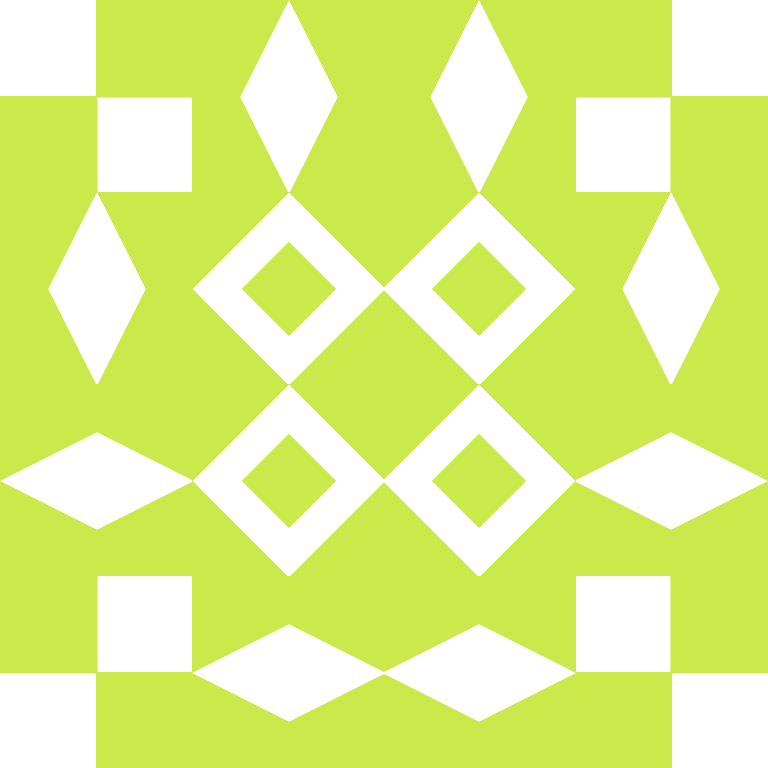
Write a Shadertoy shader that draws this pattern.

```glsl
// Lime patchwork quilt block: four diamond rings framed by white rhombi and corner squares.

// Approximate signed distance to a rhombus with the given half diagonals
float rhombus(vec2 p, vec2 halfSize) {
    return (dot(abs(p), 1.0 / halfSize) - 1.0) / length(1.0 / halfSize);
}

// Signed distance to the box spanning two opposite corners
float box(vec2 p, vec2 lo, vec2 hi) {
    vec2 d = max(lo - p, p - hi);
    return max(d.x, d.y);
}

void mainImage(out vec4 fragColor, in vec2 fragCoord) {
    // Four by four cells, counted from the top left
    vec2 grid = 4.0 * fragCoord / iResolution.xy;
    grid.y = 4.0 - grid.y;
    float pixel = 4.0 / min(iResolution.x, iResolution.y);
    bool upper = grid.y < 2.0;

    // Fold both halves inward; cells mirror only left to right
    vec2 folded = 2.0 - abs(grid - 2.0);
    vec2 local = fract(vec2(folded.x, grid.y)) - 0.505;

    // Corner checkers: outer and inner squares with a hairline between
    vec2 seam = upper ? vec2(0.5, 0.508) : vec2(0.493, 0.5);
    float shape = min(box(folded, vec2(-1.0), vec2(0.5, seam.x)),
                      box(folded, vec2(0.508, seam.y), vec2(1.0)));

    if (min(folded.x, folded.y) > 1.0) {
        // Central diamond rings
        float ring = max(rhombus(local, vec2(0.502)), -rhombus(local, vec2(0.246)));
        shape = min(shape, ring);
    } else if (max(folded.x, folded.y) > 1.0) {
        // Border rhombi: upright above, lying flat below
        vec2 halfSize = upper ? vec2(0.254, 0.505) : vec2(0.505, 0.254);
        shape = min(shape, rhombus(local, halfSize));
    }

    vec3 lime = vec3(0.8, 0.914, 0.294);
    float white = 1.0 - smoothstep(-0.5 * pixel, 0.5 * pixel, shape);
    fragColor = vec4(mix(lime, vec3(1.0), white), 1.0);
}
```
